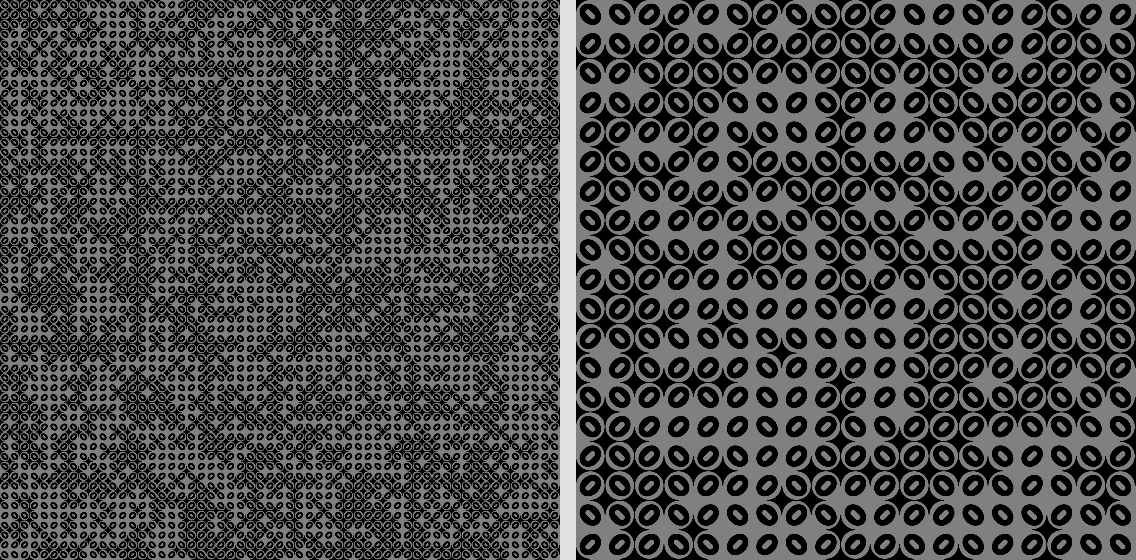
Left, the full canvas; right, a detail of the centre.
Give the GLSL for this pattern, as a three.js fragment shader.

```glsl
// A fine square lattice of grey rings on black, each holding a slanted dash.
// The star-shaped gap at every lattice node is filled grey or left black by a
// hash, with a share that drifts by gradient noise and drops along dark seams.

varying vec2 vUv;

const float CELLS = 57.04;        // repeats across and down
const float RING_RADIUS = 0.485;  // all lengths are in cells
const float HOLE_RADIUS = 0.36;
const float HOLE_STRETCH = 1.12;  // holes lengthen along their dash
const float DASH_HALF_LENGTH = 0.11;
const float DASH_RADIUS = 0.09;
const float FILLED_SHARE = 0.57;  // share of grey nodes
const float SHARE_DRIFT = 0.7;
const float DRIFT_SIZE = 6.0;     // cells per noise lattice step
const float SEAM_DROP = 0.38;
const float SEAM_STEP = 7.0;      // cells between seams
const float EDGE_PIXELS = 0.3;    // half width of the smoothed edge
const vec3 BLACK = vec3(0.0);
const vec3 GREY = vec3(0.5);

float hash(vec2 p) {
  vec3 q = fract(p.xyx * vec3(0.1031, 0.1030, 0.0973));
  q += dot(q, q.yzx + 33.33);
  return fract((q.x + q.y) * q.z);
}

float slope(vec2 corner, vec2 offset) {
  float angle = 6.2832 * hash(corner + 5.0);
  return dot(vec2(cos(angle), sin(angle)), offset);
}

float gradientNoise(vec2 p) {
  vec2 i = floor(p);
  vec2 f = p - i;
  vec2 u = f * f * (3.0 - 2.0 * f);
  vec2 e = vec2(1.0, 0.0);
  return mix(mix(slope(i, f), slope(i + e, f - e), u.x),
             mix(slope(i + e.yx, f - e.yx), slope(i + 1.0, f - 1.0), u.x), u.y);
}

float capsule(vec2 p, float halfLength, float radius) {
  p.x -= clamp(p.x, -halfLength, halfLength);
  return length(p) - radius;
}

// 1 where the gap around a node is grey, 0 where it stays black
float nodeFill(vec2 node) {
  vec2 seam = mod(node, SEAM_STEP);
  float onSeam = 1.0 - step(0.5, min(seam.x, seam.y));
  float drift = SHARE_DRIFT * gradientNoise(node / DRIFT_SIZE + 0.37);
  float share = FILLED_SHARE + drift - SEAM_DROP * onSeam;
  return step(hash(node + 11.0), share);
}

void main() {
  // Cells are counted from the upper left
  vec2 grid = vec2(vUv.x, 1.0 - vUv.y) * CELLS;
  vec2 cell = floor(grid);
  vec2 p = grid - cell - 0.5;
  float edge = EDGE_PIXELS * max(fwidth(grid.x), fwidth(grid.y));

  // Turn onto the diagonal along which this cell leans
  float lean = hash(cell + 71.0) < 0.5 ? -1.0 : 1.0;
  vec2 turned = vec2(p.x + lean * p.y, p.y - lean * p.x) * 0.7071;

  float disc = length(p) - RING_RADIUS;
  vec2 squeezed = turned * vec2(1.0 / HOLE_STRETCH, HOLE_STRETCH);
  float hole = length(squeezed) - HOLE_RADIUS;
  float dash = capsule(turned, DASH_HALF_LENGTH, DASH_RADIUS);

  // Layers from the node gap inward
  float ink = nodeFill(cell + step(0.0, p));
  ink = mix(1.0, ink, smoothstep(-edge, edge, disc));
  ink *= smoothstep(-edge, edge, hole);
  ink = max(ink, 1.0 - smoothstep(-edge, edge, dash));
  gl_FragColor = vec4(mix(BLACK, GREY, ink), 1.0);
}
```
